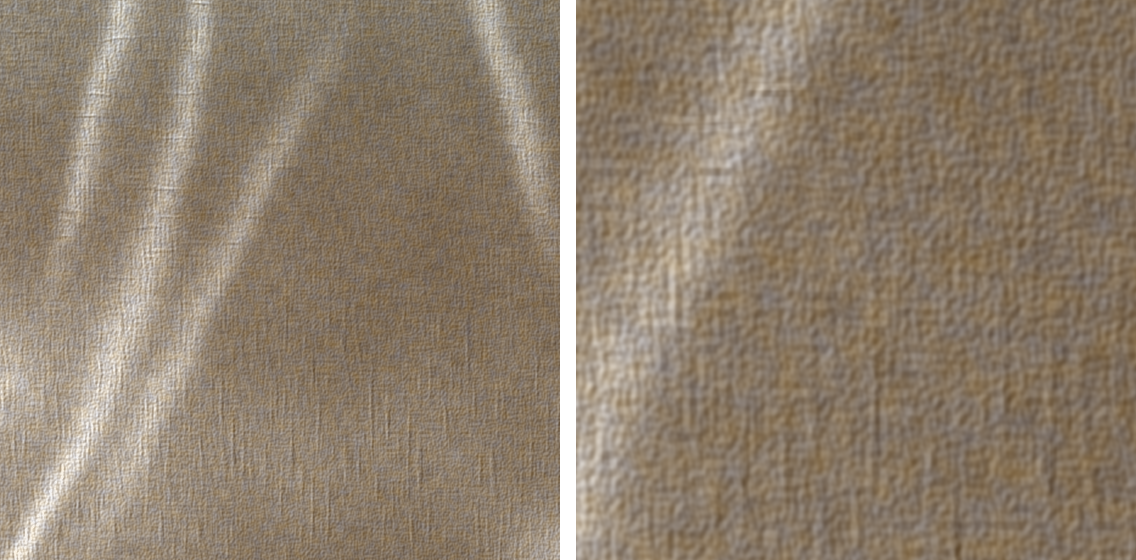
Left: the whole. Right: its middle third, enlarged.
A Shadertoy shader for this texture:

```glsl
vec2 gradientAt(vec2 cell) {
    float angle = 6.28318 * fract(sin(dot(cell, vec2(127.1, 311.7))) * 43758.5);
    return vec2(cos(angle), sin(angle));
}

float gradientNoise(vec2 p) {
    vec2 cell = floor(p), f = fract(p);
    vec2 blend = f * f * f * (f * (f * 6.0 - 15.0) + 10.0);
    float a = dot(gradientAt(cell), f);
    float b = dot(gradientAt(cell + vec2(1, 0)), f - vec2(1, 0));
    float c = dot(gradientAt(cell + vec2(0, 1)), f - vec2(0, 1));
    float d = dot(gradientAt(cell + vec2(1, 1)), f - vec2(1, 1));
    return mix(mix(a, b, blend.x), mix(c, d, blend.x), blend.y);
}

// Soft ridge with a separate falloff on each side
float ridge(float offset, float leftWidth, float rightWidth) {
    float s = offset / (offset < 0.0 ? leftWidth : rightWidth);
    return exp(-s * s);
}

// Broad sheen plus the bright folds fanning out from the top
float satinLight(vec2 uv) {
    float drop = 1.0 - uv.y;
    float x = uv.x + 0.014 * gradientNoise(uv * vec2(9, 7));
    float y = uv.y;

    float light = 0.06 + 0.10 * smoothstep(0.65, 0.1, x);
    light += 0.10 * smoothstep(0.78, 1.0, y);
    light += 0.24 * smoothstep(0.5, 0.05, x) * smoothstep(0.62, 0.38, y);
    light += 0.19 * ridge(y - 0.17, 0.16, 0.17) * ridge(x - 0.5, 0.35, 0.6);
    light += 0.30 * exp(-dot(uv - vec2(0.0, 0.32), uv - vec2(0.0, 0.32)) / 0.008);
    light += 0.45 * exp(-dot(uv - vec2(1.0, 0.0), uv - vec2(1.0, 0.0)) / 0.009);

    float first = x - 0.22 + 0.25 * drop;
    light += 0.52 * ridge(first, 0.022, 0.026) * smoothstep(0.38, 0.72, y);

    float second = x - 0.358 + drop * (0.08 + 0.245 * drop);
    float spread = 0.024 + 0.022 * ridge(y - 0.45, 0.25, 0.25);
    light += (0.5 + 0.2 * smoothstep(0.3, 0.0, y)) * ridge(second, spread, spread * 0.85);

    float third = x - 0.64 + drop * (0.54 - 0.07 * drop);
    light += 0.38 * ridge(third, 0.045, 0.026) * smoothstep(1.1, 0.65, y) * smoothstep(-0.1, 0.3, y);

    float fourth = x - 0.86 - drop * (0.31 - 0.08 * drop);
    light += 0.52 * ridge(fourth, 0.026, 0.034) * smoothstep(0.42, 0.78, y);

    return light + 0.09 * gradientNoise(uv * vec2(7, 5) + 3.0);
}

// Fine ribs, crossing threads and grain, strongest in the light
float weave(vec2 uv, float light) {
    float drift = 0.8 * gradientNoise(uv * vec2(14, 20));
    float rib = sin(6.28318 * (110.0 * uv.x + drift));
    rib *= 0.6 + gradientNoise(uv * vec2(60, 25));
    float warp = gradientNoise(uv * vec2(190, 30));
    float weft = gradientNoise(uv * vec2(24, 170) + 7.0);
    float grain = gradientNoise(uv * vec2(230, 190))
                - gradientNoise(uv * vec2(230, 190) + vec2(0.5, -0.4));
    float thread = 0.26 * grain + 0.20 * warp + 0.12 * weft;
    return thread * (0.75 + 0.8 * light) + 0.22 * rib * light;
}

// Thick yarns lit from the left: tall ones below, short flat ones above
float slubs(vec2 uv, float light) {
    vec2 tall = uv * vec2(105, 9);
    float upright = smoothstep(0.15, 0.5, gradientNoise(tall))
                  - smoothstep(0.15, 0.5, gradientNoise(tall - vec2(0.4, 0.0)));
    vec2 flat_ = uv * vec2(13, 100) + 19.0;
    float level = smoothstep(0.25, 0.5, gradientNoise(flat_))
                - smoothstep(0.25, 0.5, gradientNoise(flat_ + vec2(0.0, 0.4)));
    return 0.17 * upright * smoothstep(0.65, 0.2, uv.y)
         + 0.35 * level * light * smoothstep(0.3, 0.7, uv.y);
}

void mainImage(out vec4 fragColor, in vec2 fragCoord) {
    vec2 uv = fragCoord / iResolution.xy;
    float light = satinLight(uv);
    float tone = light + weave(uv, light) + slubs(uv, light);

    vec3 shadowBrown = vec3(0.47, 0.40, 0.32);
    vec3 paleSheen = vec3(0.87, 0.84, 0.80);
    vec3 color = mix(shadowBrown, paleSheen, clamp(tone, -0.25, 1.25));

    // Ochre and blue-grey mottling, cooler toward the top
    float mottle = gradientNoise(uv * 40.0) + gradientNoise(uv * 95.0 + 5.0);
    color += mottle * vec3(0.03, 0.004, -0.05);
    color += vec3(-0.02, 0.002, 0.012) * smoothstep(0.55, 1.0, uv.y);

    fragColor = vec4(clamp(color, 0.0, 1.0), 1.0);
}
```
